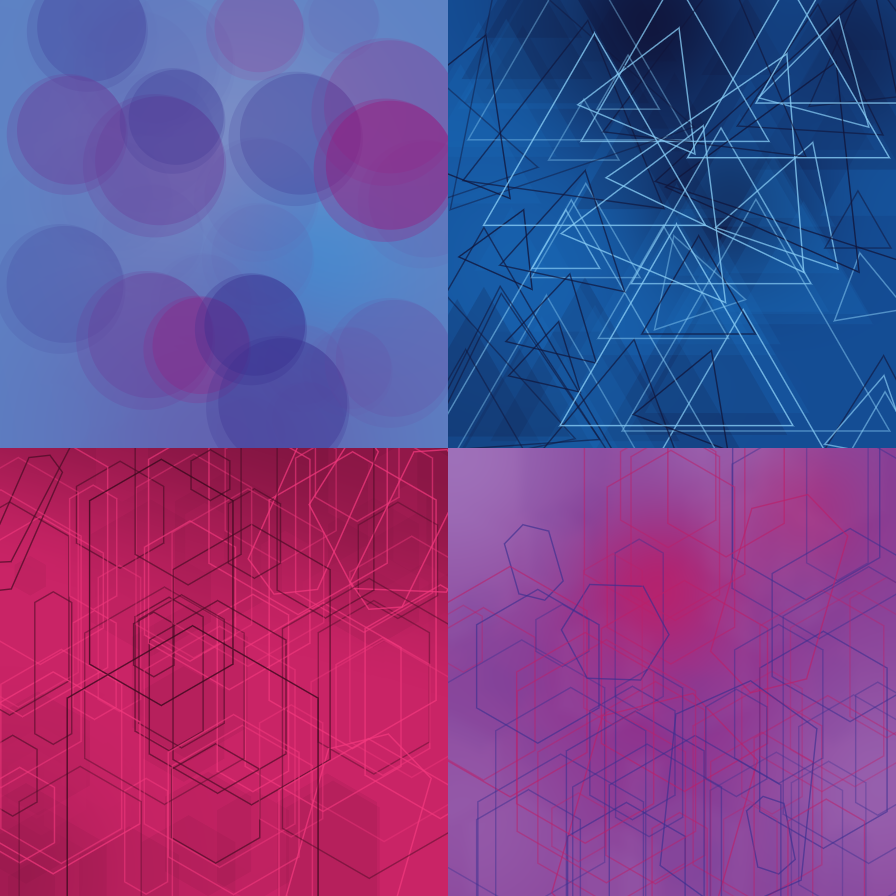
This background is drawn by a WebGL 1 fragment shader. Its source:

```glsl
precision highp float;
uniform vec2 u_resolution;

// Colours
const vec3 SKY = vec3(0.36, 0.51, 0.77), HAZE = vec3(0.50, 0.56, 0.78);
const vec3 CYAN = vec3(0.25, 0.58, 0.84), INDIGO = vec3(0.22, 0.18, 0.56);
const vec3 VIOLET = vec3(0.41, 0.24, 0.60), MAGENTA = vec3(0.60, 0.08, 0.48);
const vec3 COBALT = vec3(0.08, 0.30, 0.58), AZURE = vec3(0.10, 0.43, 0.74);
const vec3 NAVY = vec3(0.06, 0.08, 0.23), ICE = vec3(0.53, 0.80, 0.96);
const vec3 CRIMSON = vec3(0.79, 0.14, 0.40), MAROON = vec3(0.46, 0.07, 0.23);
const vec3 ROSE = vec3(0.95, 0.22, 0.49), RASPBERRY = vec3(0.73, 0.12, 0.41);
const vec3 PLUM = vec3(0.53, 0.25, 0.59), LAVENDER = vec3(0.63, 0.46, 0.74);

// Layout, in units of one panel
const float LINE = 0.0016;
const int SOFT_DISCS = 24;
const int SHARDS = 40;
const int TRIANGLES = 44;
const int PLATES = 36;
const int HEXAGONS = 56;
float pixel;

vec3 hash3(float n) {
  vec3 p = fract(n * vec3(0.1031, 0.1030, 0.0973));
  p += dot(p, p.yzx + 33.33);
  return fract((p.xxy + p.yzz) * p.zyx);
}
vec2 rotate(vec2 p, float a) {
  return vec2(cos(a) * p.x - sin(a) * p.y, sin(a) * p.x + cos(a) * p.y);
}
float triangle(vec2 p, float r) {
  return max(abs(p.x) * 0.866 + p.y * 0.5, -p.y) - r;
}
float hexagon(vec2 p, float r, float stretch) {
  p = abs(p);
  p.y = max(p.y - stretch, 0.0);
  return max(p.x, p.x * 0.5 + p.y * 0.866) - r;
}
float fill(float d) { return clamp(0.5 - d / pixel, 0.0, 1.0); }
float stroke(float d) { return clamp((LINE - abs(d)) / pixel + 0.5, 0.0, 1.0); }

// Soft glow; spot holds centre and radius
vec3 wash(vec3 col, vec2 p, vec3 spot, vec3 tint, float alpha) {
  vec2 q = (p - spot.xy) / spot.z;
  return mix(col, tint, alpha * exp(-dot(q, q)));
}
// Two translucent discs, slightly offset
vec3 disc(vec3 col, vec2 p, vec3 spot, vec3 tint, float alpha) {
  vec2 q = p - spot.xy;
  col = mix(col, tint, alpha * 0.5 * fill(length(q) - spot.z));
  return mix(col, tint, alpha * 0.7 * fill(length(q - 0.07 * spot.z) - 0.9 * spot.z));
}

vec3 discPanel(vec2 p) {
  vec3 col = wash(SKY, p, vec3(0.52, 0.62, 0.34), HAZE, 1.0);
  col = wash(col, p, vec3(0.70, 0.40, 0.22), CYAN, 0.85);
  col = wash(col, p, vec3(0.50, 0.02, 0.40), VIOLET, 0.45);
  for (int i = 0; i < SOFT_DISCS; i++) {
    vec3 h = hash3(float(i) + 3.0);
    col = disc(col, p, vec3(h.xy, 0.08 + 0.09 * h.z), mix(SKY, VIOLET, h.x), 0.16);
  }
  // Upper cluster, then lower cluster
  col = disc(col, p, vec3(0.195, 0.93, 0.135), INDIGO, 0.32);
  col = disc(col, p, vec3(0.15, 0.70, 0.135), VIOLET, 0.5);
  col = disc(col, p, vec3(0.345, 0.63, 0.16), VIOLET, 0.5);
  col = disc(col, p, vec3(0.385, 0.73, 0.118), INDIGO, 0.34);
  col = disc(col, p, vec3(0.66, 0.69, 0.15), INDIGO, 0.34);
  col = disc(col, p, vec3(0.57, 0.93, 0.11), MAGENTA, 0.2);
  col = disc(col, p, vec3(0.86, 0.75, 0.165), MAGENTA, 0.24);
  col = disc(col, p, vec3(0.86, 0.62, 0.16), MAGENTA, 0.52);
  col = disc(col, p, vec3(0.135, 0.355, 0.145), INDIGO, 0.22);
  col = disc(col, p, vec3(0.325, 0.24, 0.155), VIOLET, 0.48);
  col = disc(col, p, vec3(0.44, 0.22, 0.12), MAGENTA, 0.36);
  col = disc(col, p, vec3(0.56, 0.265, 0.125), INDIGO, 0.55);
  col = disc(col, p, vec3(0.62, 0.09, 0.16), INDIGO, 0.42);
  return disc(col, p, vec3(0.87, 0.19, 0.145), VIOLET, 0.24);
}

vec3 trianglePanel(vec2 p) {
  vec3 col = wash(COBALT, p, vec3(0.18, 0.42, 0.38), AZURE, 0.5);
  col = wash(col, p, vec3(0.45, 0.95, 0.25), NAVY, 0.95);
  col = wash(col, p, vec3(0.63, 0.54, 0.18), NAVY, 0.9);
  col = wash(col, p, vec3(0.90, 0.88, 0.17), NAVY, 0.5);
  for (int i = 0; i < SHARDS; i++) {
    vec3 h = hash3(float(i) + 41.0);
    float d = triangle(p - h.xy, 0.04 + 0.09 * fract(h.z * 7.0));
    col = mix(col, mix(NAVY, AZURE, step(0.4, h.z)), 0.18 * fill(d));
  }
  float pane = triangle(p - vec2(0.76, 0.778), 0.13);
  col = mix(col, COBALT, 0.4 * fill(pane));
  // Fine outlines, densest at the lower left
  for (int i = 0; i < TRIANGLES; i++) {
    vec3 h = hash3(float(i) + 90.0), k = hash3(float(i) + 190.0);
    vec2 c = vec2(h.x * (0.6 + 0.4 * h.x), 0.9 * h.y * sqrt(h.y));
    vec2 q = rotate(p - c, step(0.5, k.x) * (k.y - 0.5) * 0.9);
    float d = triangle(q, 0.04 + 0.15 * h.z);
    col = mix(col, mix(NAVY, ICE, step(0.48, k.z)), (0.4 + 0.4 * k.y) * stroke(d));
  }
  float bright = max(stroke(pane), stroke(triangle(p - vec2(0.93, 0.91), 0.14)));
  bright = max(bright, stroke(triangle(p - vec2(0.327, 0.64), 0.143)));
  bright = max(bright, stroke(triangle(p - vec2(0.51, 0.2), 0.15)));
  return mix(col, ICE, 0.8 * bright);
}

// Translucent plates
vec3 plates(vec3 col, vec2 p, float seed, float soft, vec3 dark, vec3 light) {
  for (int i = 0; i < PLATES; i++) {
    vec3 h = hash3(float(i) + seed);
    float d = hexagon(p - h.xy, 0.03 + 0.11 * fract(h.z * 5.0), 0.06 * h.x);
    float cover = 1.0 - smoothstep(-soft, soft + pixel, d);
    col = mix(col, mix(dark, light, step(0.5, h.z)), 0.12 * cover);
  }
  return col;
}
// Fine hexagon outlines
vec3 hexLines(vec3 col, vec2 p, float seed, vec3 dark, vec3 light, float alpha) {
  for (int i = 0; i < HEXAGONS; i++) {
    vec3 h = hash3(float(i) + seed), k = hash3(float(i) + seed + 70.0);
    vec2 q = rotate(p - h.xy, step(0.9, k.x) * (k.y - 0.5));
    float d = hexagon(q, 0.04 + 0.16 * h.z, 0.13 * k.y);
    col = mix(col, mix(dark, light, step(0.45, k.z)), alpha * (0.5 + 0.5 * k.x) * stroke(d));
  }
  return col;
}

vec3 crimsonPanel(vec2 p) {
  vec3 col = mix(CRIMSON, MAROON, 0.85 * smoothstep(0.55, 1.1, p.y + 0.3 * (p.x - 0.5)));
  col = wash(col, p, vec3(0.0, 0.05, 0.25), MAROON, 0.4);
  col = plates(col, p, 310.0, 0.0, MAROON, CRIMSON);
  col = hexLines(col, p, 420.0, MAROON * 0.65, ROSE, 0.75);
  float bold = stroke(hexagon(p - vec2(0.36, 0.7), 0.16, 0.09));
  return mix(col, MAROON * 0.5, 0.8 * max(bold, stroke(hexagon(p - vec2(0.43, 0.18), 0.28, 0.1))));
}

vec3 violetPanel(vec2 p) {
  vec3 col = wash(PLUM, p, vec3(0.02, 0.98, 0.32), LAVENDER, 0.9);
  col = wash(col, p, vec3(0.62, 1.02, 0.18), LAVENDER, 0.7);
  col = wash(col, p, vec3(0.95, 0.25, 0.28), LAVENDER, 0.6);
  col = wash(col, p, vec3(0.05, 0.18, 0.25), LAVENDER, 0.4);
  col = wash(col, p, vec3(0.48, 0.5, 0.3), MAGENTA, 0.4);
  col = plates(col, p, 540.0, 0.02, VIOLET, LAVENDER);
  col = wash(col, p, vec3(0.79, 0.86, 0.16), RASPBERRY, 0.45);
  col = wash(col, p, vec3(0.47, 0.68, 0.16), RASPBERRY, 0.85);
  return hexLines(col, p, 650.0, INDIGO, RASPBERRY, 0.65);
}

void main() {
  vec2 uv = gl_FragCoord.xy / u_resolution, p = fract(uv * 2.0);
  pixel = 2.0 / min(u_resolution.x, u_resolution.y);
  vec3 upper = uv.x < 0.5 ? discPanel(p) : trianglePanel(p);
  vec3 lower = uv.x < 0.5 ? crimsonPanel(p) : violetPanel(p);
  gl_FragColor = vec4(uv.y < 0.5 ? lower : upper, 1.0);
}
```
